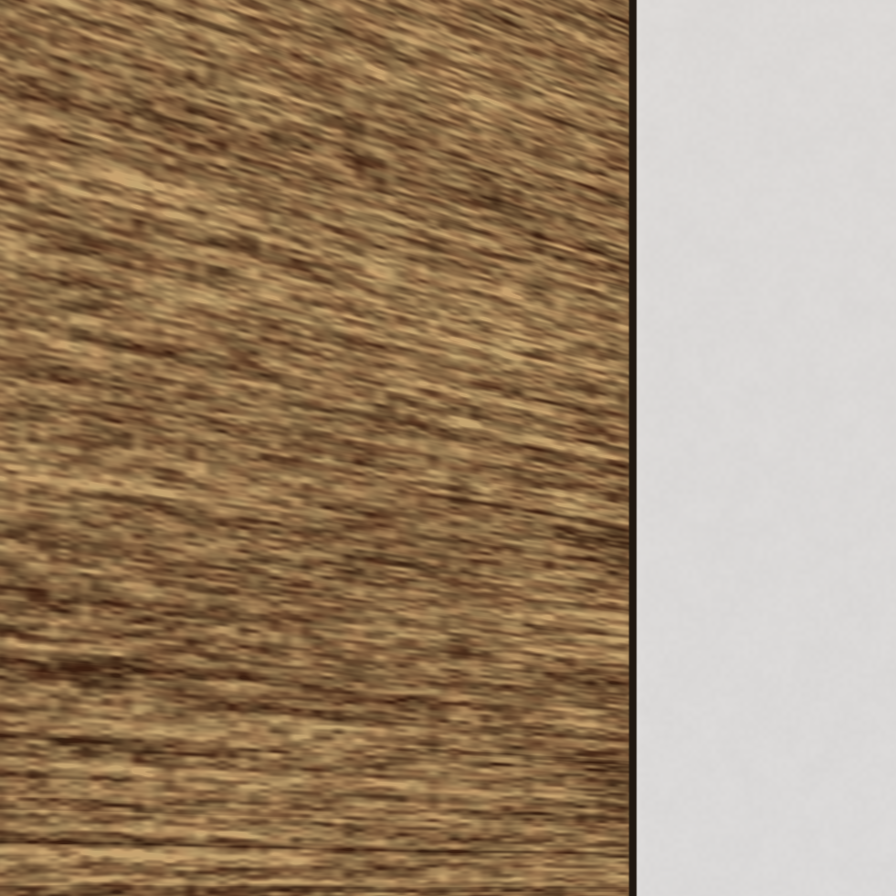
Write a three.js fragment shader that draws this texture.

```glsl
// Fanning brown wood grain beside a plain pale panel, split by a dark seam.
#define SEAM_LEFT 0.7020
#define SEAM_RIGHT 0.7105
#define EDGE_SOFT 0.0014
#define GRAIN_FAN 0.32
#define FIBRE_DENSITY 205.0
#define STREAK_DENSITY 125.0
#define WOOD_DARK vec3(0.345, 0.23, 0.14)
#define WOOD_LIGHT vec3(0.725, 0.59, 0.40)
#define SEAM_COLOR vec3(0.125, 0.095, 0.065)
#define PANEL_COLOR vec3(0.862, 0.851, 0.843)

varying vec2 vUv;

float hash(vec2 p) {
  vec3 q = fract(vec3(p.xyx) * 0.1031);
  q += dot(q, q.yzx + 33.33);
  return fract((q.x + q.y) * q.z);
}

float noise(vec2 p) {
  vec2 i = floor(p);
  vec2 f = fract(p);
  f = f * f * (3.0 - 2.0 * f);
  float low = mix(hash(i), hash(i + vec2(1.0, 0.0)), f.x);
  float high = mix(hash(i + vec2(0.0, 1.0)), hash(i + vec2(1.0, 1.0)), f.x);
  return mix(low, high, f.y);
}

// Noise centred on zero, offset so that layers do not line up
float layer(vec2 p, float seed) {
  return noise(p + seed * vec2(17.3, 41.7)) - 0.5;
}

// Soft bump around a grain line
float band(float grain, float center, float width) {
  float d = (grain - center) / width;
  return exp(-d * d);
}

vec3 wood(vec2 uv) {
  // Grain lines run flat at the bottom and steepen towards the top
  float grain = uv.y / (1.0 - GRAIN_FAN * uv.x);
  grain += 0.003 * layer(vec2(uv.x * 6.0, grain * 12.0), 1.0);
  float flatZone = 1.0 - smoothstep(0.15, 0.42, grain);

  // Short fibres, medium streaks and long growth lines
  float tone = 0.535;
  tone += 0.72 * layer(vec2(uv.x * 34.0, grain * FIBRE_DENSITY), 2.0);
  tone += 0.62 * layer(vec2(uv.x * 85.0, grain * FIBRE_DENSITY * 1.2), 3.0);
  tone += 0.48 * layer(vec2(uv.x * 9.0, grain * STREAK_DENSITY), 4.0);
  tone += 0.42 * layer(vec2(uv.x * 2.5, grain * STREAK_DENSITY * 1.1), 5.0);
  tone += 0.16 * layer(vec2(uv.x * 2.5, grain * 16.0), 6.0);

  // Crisp long dark lines, strongest where the grain is flat
  float line = noise(vec2(uv.x * 1.6, grain * 110.0) + 70.0);
  tone -= mix(0.12, 0.34, flatZone) * smoothstep(0.66, 0.92, line);
  tone -= 0.34 * band(grain, 0.060, 0.0020);
  tone -= 0.32 * band(grain, 0.178, 0.0025);
  tone -= 0.20 * band(grain, 0.225, 0.0030);

  // Broad shaded and sunlit zones
  tone -= 0.11 * band(grain, 0.260, 0.035);
  tone -= 0.06 * band(grain, 0.635, 0.025);
  tone -= 0.12 * band(grain, 0.905, 0.025);
  tone += 0.05 * band(grain, 0.400, 0.060);
  tone += 0.04 * band(grain, 0.750, 0.055);
  tone += 0.08 * band(grain, 1.020, 0.035);
  tone -= 0.06 * smoothstep(0.62, SEAM_LEFT, uv.x);

  vec3 color = mix(WOOD_DARK, WOOD_LIGHT, clamp(tone, -0.3, 1.15));
  // Faint red and green drift between fibres
  float drift = layer(vec2(uv.x * 45.0, grain * 100.0), 7.0);
  return color + drift * vec3(0.03, -0.015, -0.01);
}

vec3 panel(vec2 uv) {
  vec3 color = PANEL_COLOR + vec3(-0.004, 0.0, 0.005) * (1.0 - uv.y);
  color += 0.010 * layer(uv * 45.0, 8.0) + 0.012 * layer(uv * 190.0, 9.0);
  // Thin bright rim beside the seam
  return color + 0.02 * exp(-(uv.x - SEAM_RIGHT) / 0.004);
}

void main() {
  float pastWood = smoothstep(SEAM_LEFT - EDGE_SOFT, SEAM_LEFT + EDGE_SOFT, vUv.x);
  float pastSeam = smoothstep(SEAM_RIGHT - EDGE_SOFT, SEAM_RIGHT + EDGE_SOFT, vUv.x);
  vec3 color = mix(wood(vec2(min(vUv.x, SEAM_RIGHT), vUv.y)), SEAM_COLOR, pastWood);
  color = mix(color, panel(vec2(max(vUv.x, SEAM_RIGHT), vUv.y)), pastSeam);
  gl_FragColor = vec4(color, 1.0);
}
```
